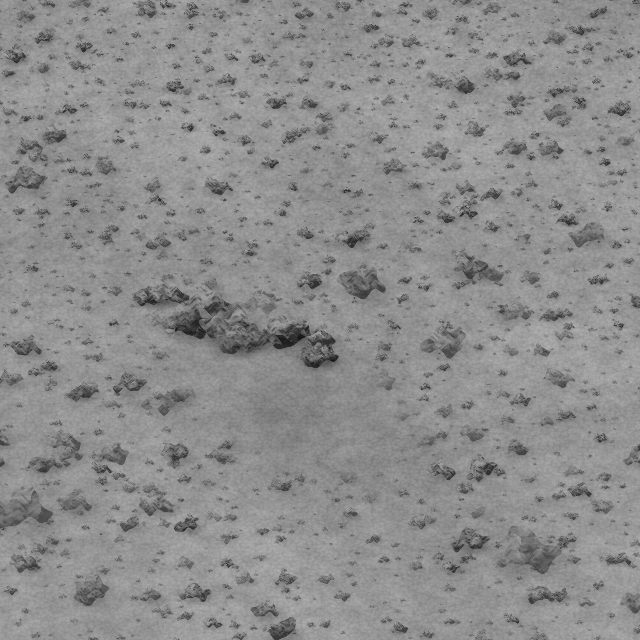
Reproduce this texture procedurally as a three.js fragment shader.

```glsl
// Grey dusty plain strewn with dark, angular rocks, seen at a slant.
// Jittered grids in a receding ground plane scatter the rocks; cellular noise
// cuts their facets, pits and the grain, and layered sines mottle the dust.

varying vec2 vUv;

vec2 hash2(vec2 p) {
  p = vec2(dot(p, vec2(127.1, 311.7)), dot(p, vec2(269.5, 183.3)));
  return fract(sin(p) * 43758.5);
}

// Nearest distance, second nearest distance, random value of the nearest cell
vec3 cellular(vec2 p) {
  vec2 cell = floor(p);
  vec3 result = vec3(9.0, 9.0, 0.0);
  for (int j = -1; j <= 1; j++) {
    for (int i = -1; i <= 1; i++) {
      vec2 id = cell + vec2(float(i), float(j));
      vec2 h = hash2(id);
      float d = length(id + h - p);
      if (d < result.x) result = vec3(d, result.x, fract(h.x * 7.0 + h.y * 5.0));
      else result.y = min(result.y, d);
    }
  }
  return result;
}

float layeredSines(vec2 p) {
  float sum = 0.0;
  float amplitude = 0.5;
  for (int i = 0; i < 6; i++) {
    p = mat2(0.8, 0.6, -0.6, 0.8) * p * 1.75 + 0.6 * sin(p.yx * 1.3) + 2.1;
    sum += amplitude * sin(p.x) * sin(p.y);
    amplitude *= 0.7;
  }
  return sum;
}

// Blends one rock of the given radius over the tone beneath it
float addRock(float tone, vec2 p, float radius, float blur, float seed, float cover) {
  p /= radius;
  if (dot(p, p) > 6.0) return tone;
  float soft = min(blur / radius, 0.6);

  // Contact shadow, low and to the right
  float shadow = 1.0 - smoothstep(0.3, 1.6, length((p - vec2(0.2, -0.35)) * vec2(0.9, 1.9)));
  tone -= 0.11 * shadow * cover;

  // Lumpy outline: narrow crown, flat base
  vec2 q = p;
  q.x += (seed - 0.5) * 0.9 * q.y;
  q += 0.18 * sin(p.yx * vec2(3.1, 4.3) + seed * vec2(40.0, 70.0));
  q += 0.08 * sin(p.yx * vec2(9.0, 7.7) + seed * vec2(90.0, 53.0));
  q.x *= 1.0 + 0.45 * clamp(q.y, -0.5, 1.0);
  q.y *= q.y < 0.0 ? 2.0 : 1.1 + 0.8 * fract(seed * 17.0);
  float body = 1.0 - smoothstep(1.0 - soft, 1.0 + soft, length(q));

  // Rough facets lit from above, with dark pits and underside
  vec2 rough = p + 0.12 * sin(p.yx * vec2(6.0, 8.0) + seed * 80.0);
  vec3 facet = cellular(rough * vec2(1.7, 2.8) + seed * 50.0);
  float pit = cellular(rough * vec2(2.6, 4.2) + seed * 90.0).x;
  float rockTone = 0.43 + 0.12 * p.y - 0.05 * p.x + 0.24 * (facet.z - 0.5);
  rockTone -= 0.16 * (1.0 - smoothstep(0.1, 0.4, pit));
  rockTone -= 0.13 * smoothstep(0.05, 0.45, -p.y + 0.25 * p.x);
  rockTone += 0.16 * layeredSines(p * vec2(2.2, 3.4) + seed * 50.0);
  return mix(tone, clamp(rockTone, 0.17, 0.62), body * cover);
}

// One jittered grid of rocks; radius is in cell widths
float scatterRocks(float tone, vec2 ground, float depth, float cells,
                   float density, float radius, float cover) {
  vec2 q = ground * cells;
  for (int j = -1; j <= 1; j++) {
    for (int i = -1; i <= 1; i++) {
      vec2 id = floor(q) + vec2(float(i), float(j));
      vec2 place = hash2(id + cells);
      vec2 kind = hash2(id + cells + 37.3);
      if (kind.x < density) {
        vec2 d = q - id - place;
        d.x -= ground.x * 0.45 * d.y; // keeps rocks upright off centre
        float dust = mix(0.5, 1.0, fract(kind.x * 29.0));
        tone = addRock(tone, d, radius * (0.55 + kind.y * kind.y),
                       0.0015 * cells / depth, place.x, cover * dust);
      }
    }
  }
  return tone;
}

void main() {
  // Receding ground: scale shrinks toward the top
  float depth = 1.0 - 0.45 * vUv.y;
  vec2 ground = vec2((vUv.x - 0.5) / depth, -log(depth) / 0.45);

  // Dust with broad mottles, small lumps, dimples and two sizes of grain
  float tone = 0.586 + 0.046 * layeredSines(ground * vec2(3.0, 5.0));
  tone += 0.034 * layeredSines(ground * vec2(30.0, 52.0) + 5.0);
  float dimple = cellular(ground * vec2(24.0, 42.0) + 0.4 * sin(ground.yx * 90.0)).x;
  tone += 0.045 * (0.45 - dimple);
  tone += 0.06 * (0.45 - cellular(vUv * vec2(125.0, 180.0)).x);
  tone += 0.06 * (0.45 - cellular(vUv.yx * vec2(260.0, 215.0) + 7.0).x);

  // Smooth darker hollow running down to the right
  vec2 offset = vUv - vec2(0.45, 0.39);
  vec2 h = vec2(dot(offset, vec2(0.85, -0.5)), dot(offset, vec2(0.5, 0.85)));
  float hollow = exp(-h.x * h.x / 0.05 - h.y * h.y / 0.011);
  tone -= 0.07 * hollow;
  float cover = 1.0 - 0.95 * smoothstep(0.15, 0.6, hollow);

  // Pebbles, stones and boulders
  tone = scatterRocks(tone, ground, depth, 40.0, 0.45, 0.18, 0.6 * cover);
  tone = scatterRocks(tone, ground, depth, 23.0, 0.58, 0.23, 0.75 * cover);
  tone = scatterRocks(tone, ground, depth, 13.0, 0.75, 0.24, 0.95 * cover);
  tone = scatterRocks(tone, ground, depth, 5.5, 0.5, 0.18, cover);

  // Broken outcrop along the upper rim of the hollow
  for (int i = 0; i < 15; i++) {
    float t = float(i) / 14.0;
    vec2 jitter = hash2(vec2(float(i), 8.0));
    vec2 centre = vec2(0.22 + 0.29 * t, 0.525 - 0.07 * t) + (jitter - 0.5) * vec2(0.05, 0.055);
    float radius = 0.019 + 0.017 * sin(3.14 * t) * (0.5 + jitter.x);
    tone = addRock(tone, vUv - centre, radius, 0.0015, jitter.y, 0.7 + 0.3 * jitter.x);
  }

  gl_FragColor = vec4(vec3(tone), 1.0);
}
```
